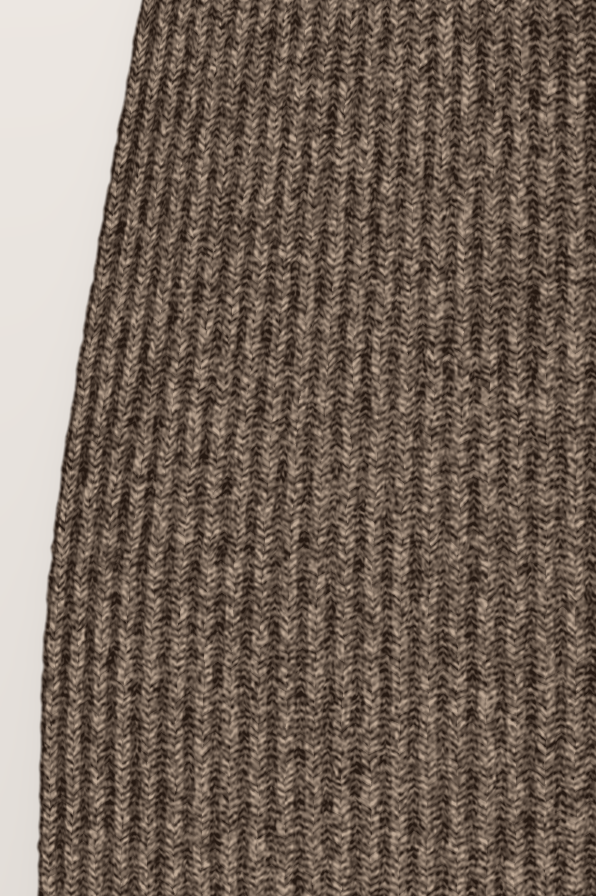
Write a Shadertoy shader that draws this texture.

```glsl
// Heathered rib-knit cloth curving away to a pale backdrop on the left.
// Ribs lean with the outline and straighten to the right; each rib is a column
// of V-shaped stitches, each groove a column of small dark purl bumps.

const float RIBS = 19.5;          // ribs over the canvas width, before crowding
const float LEAN_FALLOFF = 1.6;   // how fast the lean fades away from the edge
const float EDGE_CROWD = 0.035;   // extra ribs squeezed in at the turning edge
const float CROWD_RATE = 9.0;
const float ROWS = 116.0;         // stitch rows over the height
const float ROW_JITTER = 0.5;     // unevenness of the stitches, in rows
const float RIB_HALF = 0.30;      // half width of a rib, in rib periods
const float V_SLANT = 0.75;       // rise of a stitch leg, in rows
const float PURL_SLANT = 0.5;
const float LOOP_CONTRAST = 0.44;
const float STITCH_VARIATION = 0.34;
const float FIBRE_VARIATION = 0.58;
const float GRAIN_VARIATION = 0.58;
const float PATCH_VARIATION = 0.10;
const vec2 GRAIN_SCALE = vec2(200.0, 290.0);
const int SAMPLES = 2;            // supersampling per axis
const vec3 YARN_DARK = vec3(0.18, 0.13, 0.10);
const vec3 YARN_LIGHT = vec3(0.66, 0.58, 0.51);
const vec3 BACKDROP_LOW = vec3(0.89, 0.87, 0.85);
const vec3 BACKDROP_HIGH = vec3(0.925, 0.905, 0.885);
const float TAU = 6.28319;

float hash(vec2 p) {
    vec3 q = fract(vec3(p.xyx) * 0.1031);
    q += dot(q, q.yzx + 33.33);
    return fract((q.x + q.y) * q.z);
}

float noise(vec2 p) {
    vec2 i = floor(p), f = fract(p);
    f = f * f * (3.0 - 2.0 * f);
    vec2 e = vec2(0.0, 1.0);
    return mix(mix(hash(i), hash(i + e.yx), f.x),
               mix(hash(i + e.xy), hash(i + e.yy), f.x), f.y);
}

// Left outline of the cloth: upright at the hem, leaning inward above
float outline(float y) {
    float t = y - 0.35;
    return 0.058 + 0.135 * (t + sqrt(t * t + 0.03));
}

// Rib coordinate: zero at the outline, nearly upright at the right
float ribCoord(float x, float edge) {
    float d = x - edge;
    float lean = edge * pow(max(1.0 - x, 0.0) / (1.0 - edge), LEAN_FALLOFF);
    return RIBS * (x - lean + EDGE_CROWD * (1.0 - exp(-CROWD_RATE * d)));
}

// Lightness of one stitch: wave along the yarn, per-stitch tone and fibres
float yarn(float phase, float across, float column) {
    float wave = 0.5 * cos(TAU * phase);
    float stitch = hash(vec2(column, floor(phase + 0.5)) + 17.0) - 0.5;
    float fibre = noise(vec2(across * 2.6 + column * 7.3, phase * 2.4)) - 0.5;
    return LOOP_CONTRAST * wave + STITCH_VARIATION * stitch
         + FIBRE_VARIATION * fibre;
}

vec3 cloth(vec2 uv, float edge) {
    float d = max(uv.x - edge, 0.0);
    float u = ribCoord(edge + d, edge);
    u += 0.08 * (noise(vec2(u * 0.7, uv.y * 40.0)) - 0.5);
    u += 0.08 * (noise(vec2(u * 2.0, uv.y * ROWS)) - 0.5);
    float rib = floor(u);
    float f = u - rib - 0.5;
    float row = uv.y * ROWS
              + ROW_JITTER * noise(vec2(u * 2.2, uv.y * ROWS * 0.45));

    // Raised knit rib: two mirrored legs with a faint centre crease
    float q = f / RIB_HALF;
    float leg = rib * 2.0 + step(0.0, q);
    float knit = 0.62 + yarn(row - V_SLANT * abs(q), q, leg);
    knit -= 0.08 * exp(-q * q * 30.0) + 0.08 * q * q;

    // Sunken purl groove: zigzag bumps, deeper towards the turning edge
    float grooveId = floor(u + 0.5);
    float g = (u - grooveId) / (0.5 - RIB_HALF);
    float turn = exp(-4.0 * d);
    float purl = 0.30 - 0.16 * turn;
    purl += yarn(row + PURL_SLANT * abs(g), g, grooveId + 91.0)
          * mix(1.0, 0.6, turn);

    float ribMask = 1.0 - smoothstep(RIB_HALF - 0.08, RIB_HALF + 0.07, abs(f));
    float tone = mix(purl, knit, ribMask);

    // Fibre grain, heather patches, faint row streaks and broad light
    float grain = noise(uv * GRAIN_SCALE) - 0.5;
    tone += GRAIN_VARIATION * grain * mix(0.8, 1.0, ribMask);
    tone += PATCH_VARIATION * (noise(vec2(u * 1.5, uv.y * 60.0)) - 0.5);
    tone += 0.06 * (noise(vec2(u * 0.35, uv.y * 70.0) + 40.0) - 0.5);
    tone += 0.02 - 0.06 * smoothstep(0.55, 1.0, uv.x) * uv.y;
    tone -= 0.08 * exp(-d * 40.0);
    return mix(YARN_DARK, YARN_LIGHT, clamp(tone, -0.08, 1.2));
}

vec3 shade(vec2 uv) {
    float edge = outline(uv.y);
    float fuzz = 0.004 * (noise(vec2(3.0, uv.y * 90.0)) - 0.5);
    float d = uv.x - edge - fuzz;
    vec3 backdrop = mix(BACKDROP_LOW, BACKDROP_HIGH, uv.y);
    backdrop -= 0.02 * exp(min(d, 0.0) * 40.0);
    return mix(backdrop, cloth(uv, edge), smoothstep(-0.003, 0.004, d));
}

void mainImage(out vec4 fragColor, in vec2 fragCoord) {
    vec3 sum = vec3(0.0);
    for (int j = 0; j < SAMPLES; j++)
        for (int i = 0; i < SAMPLES; i++) {
            vec2 offset = (vec2(i, j) + 0.5) / float(SAMPLES) - 0.5;
            sum += shade((fragCoord + offset) / iResolution.xy);
        }
    fragColor = vec4(sum / float(SAMPLES * SAMPLES), 1.0);
}
```
